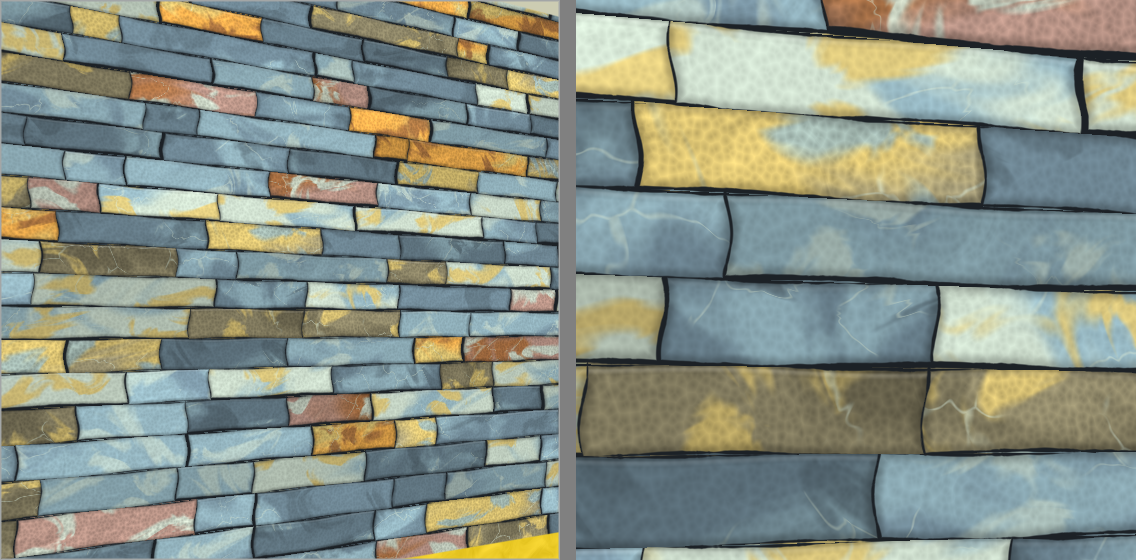
Left: the whole. Right: its middle third, enlarged.
A Shadertoy shader for this texture:

```glsl
const float HORIZON = 0.414;          // height where the courses run level
const float CONVERGENCE = 0.32;       // shrink of the wall from left to right
const float LEVEL_OFFSET = 0.021;     // shift of course zero from the horizon
const vec2  COURSES = vec2(16.22, 2.43); // courses per unit height, and their growth
const float STONE_LENGTH = 0.275;
const float LENGTH_JITTER = 0.8;
const float GAP_MIN = 0.0009;
const float GAP_MAX = 0.0048;
const float WALL_BOTTOM = -7.7;       // in courses
const float WALL_TOP = 15.3;
const float FRAME = 0.0026;

const vec3 MIST   = vec3(0.55, 0.67, 0.71);
const vec3 SLATE  = vec3(0.41, 0.50, 0.55);
const vec3 OLIVE  = vec3(0.56, 0.53, 0.41);
const vec3 PALE   = vec3(0.76, 0.82, 0.76);
const vec3 GOLD   = vec3(0.82, 0.73, 0.43);
const vec3 ORANGE = vec3(0.88, 0.64, 0.29);
const vec3 RUST   = vec3(0.56, 0.37, 0.22);
const vec3 ROSE   = vec3(0.70, 0.56, 0.51);
const vec3 JOINT  = vec3(0.11, 0.13, 0.15);
const vec3 YELLOW = vec3(0.93, 0.80, 0.16);
const vec3 CREAM  = vec3(0.80, 0.80, 0.70);
const vec3 BORDER = vec3(0.64, 0.65, 0.65);

float hash(vec2 p) {
    vec3 q = fract(p.xyx * 0.1031);
    q += dot(q, q.yzx + 33.33);
    return fract((q.x + q.y) * q.z);
}

// Nearest and second nearest feature distances
vec2 cellular(vec2 p) {
    vec2 cell = floor(p), near = vec2(9.0);
    for (int y = -1; y <= 1; y++)
    for (int x = -1; x <= 1; x++) {
        vec2 c = cell + vec2(x, y);
        float d = length(c + vec2(hash(c), hash(c + 57.3)) - p);
        near = d < near.x ? vec2(d, near.x) : vec2(near.x, min(near.y, d));
    }
    return near;
}

// Warped layered sines, about -1 to 1
float strata(vec2 p) {
    float sum = 0.0, amp = 0.5;
    for (int i = 0; i < 5; i++) {
        p = mat2(0.8, 0.6, -0.6, 0.8) * p * 1.65 + 0.8 * sin(p.yx * 1.3) + 1.7;
        sum += amp * sin(p.x + cos(p.y));
        amp *= 0.62;
    }
    return sum;
}

float joint(float i, float course) {
    return i + LENGTH_JITTER * (hash(vec2(i, course) + 11.7) - 0.5);
}

vec3 stoneColor(vec2 p, vec2 id) {
    float kind = hash(id + 3.1);
    vec2 q = p + 9.0 * vec2(hash(id + 21.0), hash(id + 35.0));
    float swirl = strata(q * vec2(7.0, 13.0));
    float blotch = strata(q * vec2(17.0, 25.0) + 4.0);

    // Base, second tone and stain of each kind of slate
    vec3 base = SLATE, tone = MIST, stain = SLATE * 0.78;
    float wear = 0.6;
    if (kind > 0.29) { base = MIST; tone = SLATE * 1.1; stain = PALE; }
    if (kind > 0.57) { base = PALE; tone = MIST; stain = GOLD; wear = 0.9; }
    if (kind > 0.71) { base = OLIVE; tone = OLIVE * 0.8; stain = GOLD; }
    if (kind > 0.80) { base = GOLD; tone = OLIVE * 1.1; stain = MIST; wear = 0.8; }
    if (kind > 0.88) { base = ORANGE; tone = GOLD; stain = RUST; }
    if (kind > 0.93) { base = ROSE; tone = RUST * 1.15; stain = PALE; wear = 0.9; }
    vec3 col = mix(base, tone, smoothstep(0.0, 0.75, swirl));
    col = mix(col, stain, wear * smoothstep(0.15, 0.65, blotch));

    // Pale veins, cleft relief and fine grain
    vec2 crack = cellular(q * vec2(9.0, 14.0) + 0.25 * blotch);
    float vein = 1.0 - smoothstep(0.0, 0.05, crack.y - crack.x);
    col = mix(col, PALE, 0.45 * vein * smoothstep(0.1, 0.5, swirl));
    float relief = strata(q * 38.0) - strata(q * 38.0 + vec2(0.12, -0.16));
    float grain = cellular(q * 150.0).x - 0.45;
    float rough = kind > 0.71 ? 1.6 : 0.8;
    col *= 1.0 + rough * (0.07 * clamp(relief, -1.0, 1.0) + 0.13 * grain);
    return col * mix(0.86, 1.14, hash(id + 48.0));
}

void mainImage(out vec4 fragColor, in vec2 fragCoord) {
    vec2 uv = fragCoord / iResolution.xy;
    float px = 1.0 / iResolution.y;

    // Wall coordinates in perspective
    float scale = 1.0 - CONVERGENCE * uv.x;
    vec2 wall = vec2(uv.x / scale, (uv.y - HORIZON) / scale + LEVEL_OFFSET);
    float level = wall.y * (COURSES.x + COURSES.y * wall.y);
    float courseHeight = scale / (COURSES.x + 2.0 * COURSES.y * wall.y);
    float bent = level + 0.025 * sin(wall.x * 23.0 + floor(level) * 2.0);

    // Stone within its course
    float course = floor(bent), rise = bent - course;
    float along = wall.x / STONE_LENGTH + 7.0 * hash(vec2(course, 5.0));
    along += 0.012 * sin(rise * 5.0 + course);
    float i = floor(along);
    if (along < joint(i, course)) i -= 1.0;
    else if (along >= joint(i + 1.0, course)) i += 1.0;
    vec2 id = vec2(i, course);
    float lengthScale = STONE_LENGTH * scale * scale;
    float left = (along - joint(i, course)) * lengthScale;
    float right = (joint(i + 1.0, course) - along) * lengthScale;
    float bottom = rise * courseHeight, top = (1.0 - rise) * courseHeight;

    // Uneven gaps from stones that stand proud
    float proud = hash(id + 61.0), endGap = hash(id + 73.0);
    float chip = 0.0006 * strata(wall * 60.0);
    float edge = min(bottom - mix(GAP_MIN, GAP_MAX, proud * proud),
                     left - mix(GAP_MIN, GAP_MAX * 1.2, endGap * endGap * endGap));
    edge = min(edge, min(right, top) - GAP_MIN * 0.6) + chip;

    vec3 col = stoneColor(wall, id);
    col *= mix(0.76, 1.0, smoothstep(0.0, 0.007, edge));
    float lip = smoothstep(0.001, 0.003, top) * (1.0 - smoothstep(0.003, 0.006, top));
    col += 0.13 * lip * hash(id + 82.0);
    col = mix(JOINT, col, smoothstep(-px, px, edge));

    // Plain bands beyond the wall, then the thin frame
    float aa = px / courseHeight;
    col = mix(YELLOW + 0.05 * strata(wall * 30.0), col, smoothstep(-aa, aa, level - WALL_BOTTOM));
    col = mix(col, CREAM, smoothstep(-aa, aa, level - WALL_TOP));
    vec2 rim = min(uv, 1.0 - uv);
    col = mix(BORDER, col, smoothstep(-px, px, min(rim.x, rim.y) - FRAME));
    fragColor = vec4(clamp(col, 0.0, 1.0), 1.0);
}
```
